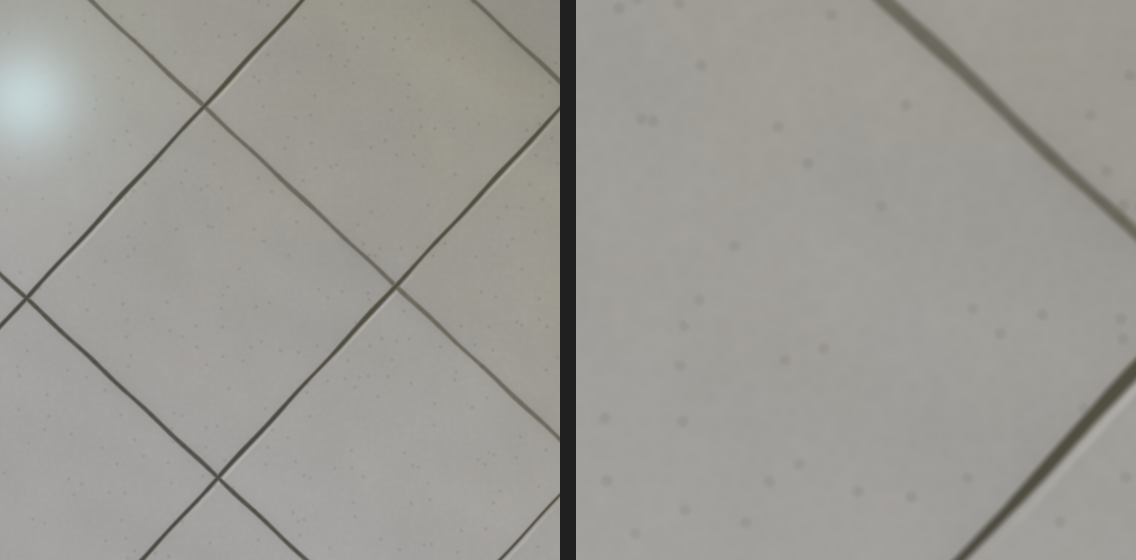
Left, the full canvas; right, a detail of the centre.
A WebGL 1 fragment shader for this texture:

```glsl
precision highp float;
uniform vec2 u_resolution;

#define CROSSING vec2(0.3893, 0.1471)
#define EDGE_DOWN vec2(0.3425, -0.3203)
#define EDGE_UP vec2(0.3175, 0.3425)
#define JOINT_HALF_WIDTH 0.0036
#define JOINT_SOFTNESS 0.0028
#define COOL_TILE vec3(0.646, 0.637, 0.632)
#define WARM_TILE vec3(0.606, 0.596, 0.556)
#define GROUT vec3(0.275, 0.272, 0.240)
#define GLARE vec3(0.79, 0.86, 0.87)
#define GLARE_CENTER vec2(0.045, 0.825)
#define MOTTLE 0.012
#define GRAIN 0.012

float cross2(vec2 a, vec2 b) { return a.x * b.y - a.y * b.x; }

float hash(vec2 p) {
  return fract(sin(dot(p, vec2(127.1, 311.7))) * 4375.85);
}

// Distance to the nearest scattered point, and that point's random id
vec2 cellular(vec2 p) {
  vec2 cell = floor(p);
  vec2 nearest = vec2(9.0, 0.0);
  for (int y = -1; y <= 1; y++) {
    for (int x = -1; x <= 1; x++) {
      vec2 c = cell + vec2(float(x), float(y));
      vec2 point = c + vec2(hash(c), hash(c + 37.3));
      float d = distance(p, point);
      if (d < nearest.x) nearest = vec2(d, hash(c + 71.9));
    }
  }
  return nearest;
}

// Layered, rotated sines, roughly -1 to 1
float clouds(vec2 p) {
  float sum = 0.0;
  float amplitude = 0.5;
  for (int i = 0; i < 5; i++) {
    sum += amplitude * sin(p.x + 1.3 * sin(p.y)) * cos(0.8 * p.y + float(i));
    p = mat2(1.2, 1.5, -1.5, 1.2) * p + 2.7;
    amplitude *= 0.62;
  }
  return sum;
}

// Coverage of a soft joint at distance d
float joint(float d, float halfWidth) {
  float soft = max(JOINT_SOFTNESS, 0.75 / u_resolution.y);
  return 1.0 - smoothstep(halfWidth - soft, halfWidth + soft, abs(d));
}

// Tile surface: warm drift, tile variation, stains and specks
vec3 tileSurface(vec2 p, vec2 tile) {
  float warmth = smoothstep(0.25, 1.45, 0.6 * p.x + p.y);
  vec3 color = mix(COOL_TILE, WARM_TILE, warmth);
  color *= 1.0 - 0.07 * smoothstep(1.6, 2.0, p.x + p.y);
  color += 0.012 * (hash(tile + 5.0) - 0.5);

  color += MOTTLE * clouds(p * 14.0);
  color += vec3(0.6, 0.4, -0.8) * MOTTLE * clouds(p * 9.0 + 4.0) * warmth;
  color += GRAIN * (cellular(p * 95.0).x - 0.5);

  vec2 speck = cellular(p * 42.0);
  float spot = 1.0 - smoothstep(0.05, 0.22, speck.x);
  return color - 0.035 * spot * step(0.8, speck.y);
}

void main() {
  vec2 p = gl_FragCoord.xy / u_resolution;

  // Skewed tile coordinates and signed distances to the joints
  vec2 q = p - CROSSING;
  float area = cross2(EDGE_DOWN, EDGE_UP);
  vec2 grid = vec2(cross2(q, EDGE_UP), cross2(EDGE_DOWN, q)) / area;
  vec2 line = floor(grid + 0.5);
  vec2 dist = (grid - line) * area / vec2(length(EDGE_UP), length(EDGE_DOWN));
  dist += 0.0006 * vec2(sin(grid.y * 17.0 + line.x), sin(grid.x * 21.0 + line.y));

  // Reflected light
  vec3 color = tileSurface(p, floor(grid));
  vec2 toGlare = p - GLARE_CENTER;
  float glow = dot(toGlare, toGlare);
  color = mix(color, GLARE, 0.68 * exp(-glow / 0.0085) + 0.20 * exp(-glow / 0.05));

  // Pale worn lip below the rising joints, faint dirt around all joints
  float wear = 0.5 + 0.5 * sin(grid.y * 8.0 + line.x * 2.4 + 1.0);
  color += 0.065 * wear * joint(dist.x - 0.0085, 0.002);
  color -= 0.025 * exp(-abs(dist.x) / 0.007);
  color -= 0.035 * exp(-abs(dist.y) / 0.008);

  // Grout: uneven width, falling joints fade towards the upper right
  vec2 rough = vec2(clouds(vec2(grid.y * 9.0, line.x * 3.0)),
                    clouds(vec2(grid.x * 11.0, line.y * 5.0 + 2.0)));
  vec2 width = JOINT_HALF_WIDTH * (1.0 + 0.28 * rough);
  width.x *= 1.0 - 0.35 * smoothstep(0.0, 1.0, line.x);
  float fade = smoothstep(0.6, 1.25, p.x + p.y);
  float rising = joint(dist.x, width.x) * 0.94;
  float falling = joint(dist.y, width.y) * mix(0.9, 0.62, fade);
  falling *= 1.0 - 0.12 * cellular(p * 75.0).x;
  vec3 grout = GROUT + vec3(0.03, 0.02, 0.0) * fade;
  color = mix(color, grout, max(rising, falling));

  gl_FragColor = vec4(color, 1.0);
}
```
